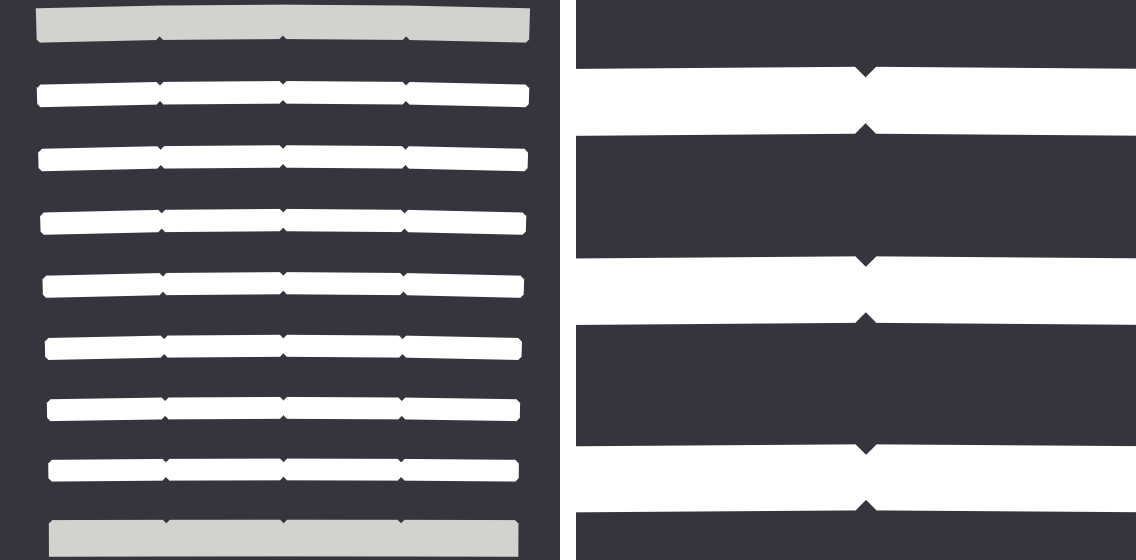
Left, the full canvas; right, a detail of the centre.
A WebGL 1 fragment shader for this pattern:

```glsl
precision highp float;

uniform vec2 u_resolution;

const float CANVAS = 768.0;   // canvas side in design units
const float PI = 3.14159265;
const float LAST_ROW = 8.0;
const float NOTCH = 4.8;

const vec3 SLATE = vec3(0.208, 0.208, 0.239);
const vec3 WHITE = vec3(1.0);
const vec3 STONE = vec3(0.827, 0.824, 0.812);

// Middle height of a row, with spacing that tightens downwards
float rowCenter(float row) {
    float k = row - 1.0;
    return 126.6 + 88.3 * k - 0.35 * k * k;
}

// Half the bar length, easing from wide to narrow
float rowHalfLength(float row) {
    return 330.0 + 8.0 * cos(PI * row / LAST_ROW);
}

// Drop at the bar ends, flattening towards the lower rows
float rowSag(float row) {
    return 5.0 * (1.0 - smoothstep(4.0, 9.0, row));
}

// Arch made of straight chords, one per segment; a counts segments from the middle
float chordArch(float a) {
    float f = floor(a);
    return (f * f + (2.0 * f + 1.0) * (a - f)) * 0.25;
}

// Triangular cut into an edge: along = offset from the joint, depth = distance inside
float notchDistance(float along, float depth) {
    return (NOTCH - along - depth) * 0.7071;
}

// Signed distance to a four-segment bar with notched joints and cut corners
float barDistance(vec2 p, float row) {
    float halfLength = rowHalfLength(row);
    float segment = halfLength * 0.5;
    float sag = rowSag(row);
    float isTop = 1.0 - step(0.5, row);
    float isBottom = step(LAST_ROW - 0.5, row);

    p -= vec2(388.0 + 0.125 * row, rowCenter(row));
    p.y -= sag * chordArch(abs(p.x) / segment);

    // The first and last bars are thicker on their outer side
    float thin = 15.6 - 0.1 * row;
    float above = mix(thin, 31.6, isTop);
    float below = mix(thin, 35.5, isBottom);
    float upper = p.y + above;
    float lower = below - p.y;

    // Radial ends follow the arch
    float end = abs(p.x) - halfLength + p.y * 2.0 * sag / halfLength;
    float d = max(end, -min(upper, lower));

    // Joints and corners share the same cut; outer edges stay plain
    float joint = clamp(floor(p.x / segment + 0.5), -2.0, 2.0);
    float along = abs(p.x - joint * segment);
    d = max(d, notchDistance(along, upper + isTop * CANVAS));
    return max(d, notchDistance(along, lower + isBottom * CANVAS));
}

float coverage(float d, float pixel) {
    return clamp(0.5 - d / pixel, 0.0, 1.0);
}

void main() {
    vec2 uv = gl_FragCoord.xy / u_resolution;
    vec2 p = vec2(uv.x, 1.0 - uv.y) * CANVAS;
    float pixel = CANVAS / min(u_resolution.x, u_resolution.y);

    vec3 color = SLATE;
    for (int i = 0; i < 9; i++) {
        float row = float(i);
        float isOuter = step(LAST_ROW * 0.5 - 0.5, abs(row - LAST_ROW * 0.5));
        vec3 paint = mix(WHITE, STONE, isOuter);
        color = mix(color, paint, coverage(barDistance(p, row), pixel));
    }
    gl_FragColor = vec4(color, 1.0);
}
```
